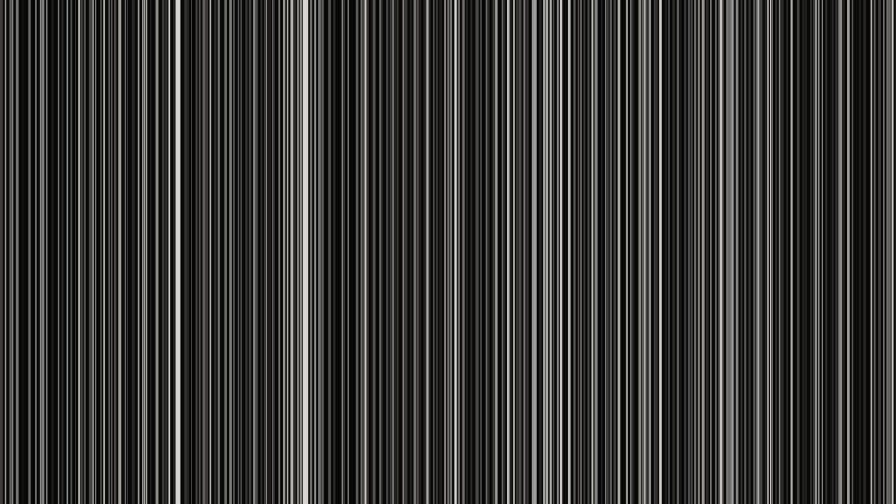
This pattern is drawn by a WebGL 1 fragment shader. Its source:

```glsl
precision highp float;

uniform vec2 u_resolution;

const vec3 BACKGROUND = vec3(0.026, 0.026, 0.025);
const vec3 WARM_TINT = vec3(1.0, 0.98, 0.945);
const vec3 COOL_TINT = vec3(0.97, 1.0, 0.99);

float hash(float n, float seed) {
    return fract(sin(n * 12.9898 + seed * 78.233) * 43758.5453);
}

// Share of a pixel-wide window at x that is covered by a vertical bar.
float barCoverage(float x, float center, float halfWidth, float pixel) {
    float right = min(x + 0.5 * pixel, center + halfWidth);
    float left = max(x - 0.5 * pixel, center - halfWidth);
    return clamp((right - left) / pixel, 0.0, 1.0);
}

// One layer of jittered bars. Widths are fractions of the cell;
// a higher skew makes bright bars rarer.
vec3 barLayer(vec3 base, float x, float pixel, float cells, float density,
              vec2 widthRange, vec2 toneRange, float skew, float seed) {
    float cell = floor(x * cells);
    vec3 color = base;
    for (int i = -1; i <= 1; i++) {
        float id = cell + float(i);
        float center = (id + 0.5 + 0.7 * (hash(id, seed) - 0.5)) / cells;
        float width = mix(widthRange.x, widthRange.y, hash(id, seed + 1.0)) / cells;
        float tone = mix(toneRange.x, toneRange.y, pow(hash(id, seed + 2.0), skew));
        vec3 tint = mix(WARM_TINT, COOL_TINT, pow(hash(id, seed + 3.0), 2.0));
        float present = step(hash(id, seed + 4.0), density);
        float coverage = barCoverage(x, center, 0.5 * width, pixel);
        color = mix(color, tone * tint, coverage * present);
    }
    return color;
}

void main() {
    float x = gl_FragCoord.x / u_resolution.x;
    float pixel = 1.0 / u_resolution.x;

    // Dense fine bars, mostly dim
    vec3 color = barLayer(BACKGROUND, x, pixel, 235.0, 0.97,
                          vec2(0.35, 0.80), vec2(0.12, 0.74), 1.4, 1.0);
    // Thin black gaps that break up the rhythm
    color = barLayer(color, x, pixel, 90.0, 0.45,
                     vec2(0.12, 0.32), vec2(0.02, 0.04), 1.0, 11.0);
    // Scattered thin bright bars
    color = barLayer(color, x, pixel, 70.0, 0.40,
                     vec2(0.10, 0.20), vec2(0.42, 0.90), 1.5, 21.0);
    // One or two wider pale bars
    color = barLayer(color, x, pixel, 14.0, 0.12,
                     vec2(0.05, 0.09), vec2(0.72, 0.90), 1.0, 31.0);

    gl_FragColor = vec4(color, 1.0);
}
```
